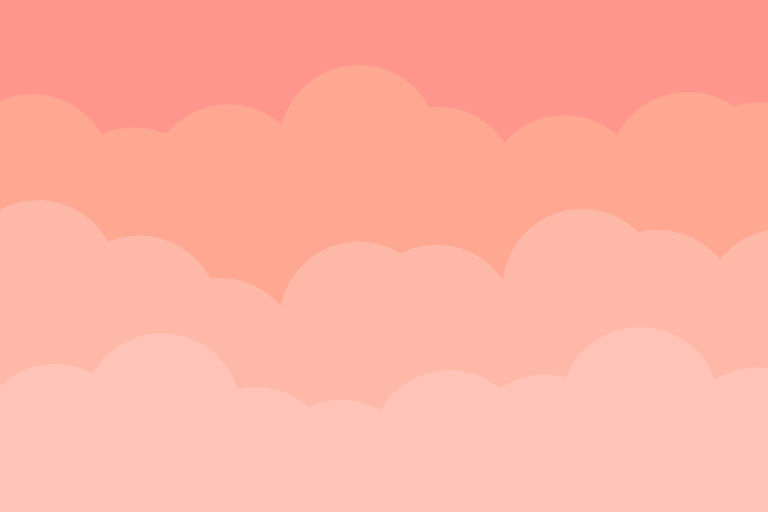
Reproduce this background procedurally as a Shadertoy shader.

```glsl
// Three banks of round, flat pastel clouds stacked under a coral sky.

#define PUFF_RADIUS 0.1553
#define PUFF_COUNT 8
#define DESIGN_WIDTH 1.5
#define SKY_COLOR vec3(1.0, 0.59, 0.555)
#define BACK_COLOR vec3(1.0, 0.66, 0.57)
#define MIDDLE_COLOR vec3(0.992, 0.72, 0.66)
#define FRONT_COLOR vec3(1.0, 0.77, 0.717)

// Crown of each puff, in canvas heights
const vec2 backCrowns[PUFF_COUNT] = vec2[PUFF_COUNT](
    vec2(0.063, 0.816), vec2(0.262, 0.751), vec2(0.446, 0.796), vec2(0.701, 0.873),
    vec2(0.856, 0.791), vec2(1.102, 0.775), vec2(1.343, 0.820), vec2(1.479, 0.800));

const vec2 middleCrowns[PUFF_COUNT] = vec2[PUFF_COUNT](
    vec2(0.074, 0.609), vec2(0.272, 0.540), vec2(0.430, 0.457), vec2(0.701, 0.528),
    vec2(0.853, 0.522), vec2(1.137, 0.592), vec2(1.285, 0.551), vec2(1.529, 0.553));

const vec2 frontCrowns[PUFF_COUNT] = vec2[PUFF_COUNT](
    vec2(0.107, 0.289), vec2(0.316, 0.349), vec2(0.500, 0.244), vec2(0.666, 0.219),
    vec2(0.878, 0.277), vec2(1.064, 0.268), vec2(1.250, 0.361), vec2(1.480, 0.282));

// Distance to a round-topped column that reaches down without end
float puffDistance(vec2 p, vec2 crown) {
    vec2 offset = p - crown + vec2(0.0, PUFF_RADIUS);
    return length(vec2(offset.x, max(offset.y, 0.0))) - PUFF_RADIUS;
}

// Coverage of one bank: the union of its puffs, with a one-pixel soft edge
float cloudBank(vec2 p, vec2 crowns[PUFF_COUNT]) {
    float nearest = 1e3;
    for (int i = 0; i < PUFF_COUNT; i++) {
        nearest = min(nearest, puffDistance(p, crowns[i]));
    }
    return clamp(0.5 - nearest * iResolution.y, 0.0, 1.0);
}

void mainImage(out vec4 fragColor, in vec2 fragCoord) {
    // Height units, with the design centred across the canvas
    vec2 p = fragCoord / iResolution.y;
    p.x += 0.5 * (DESIGN_WIDTH - iResolution.x / iResolution.y);

    // Paint from far to near
    vec3 color = SKY_COLOR;
    color = mix(color, BACK_COLOR, cloudBank(p, backCrowns));
    color = mix(color, MIDDLE_COLOR, cloudBank(p, middleCrowns));
    color = mix(color, FRONT_COLOR, cloudBank(p, frontCrowns));
    fragColor = vec4(color, 1.0);
}
```
